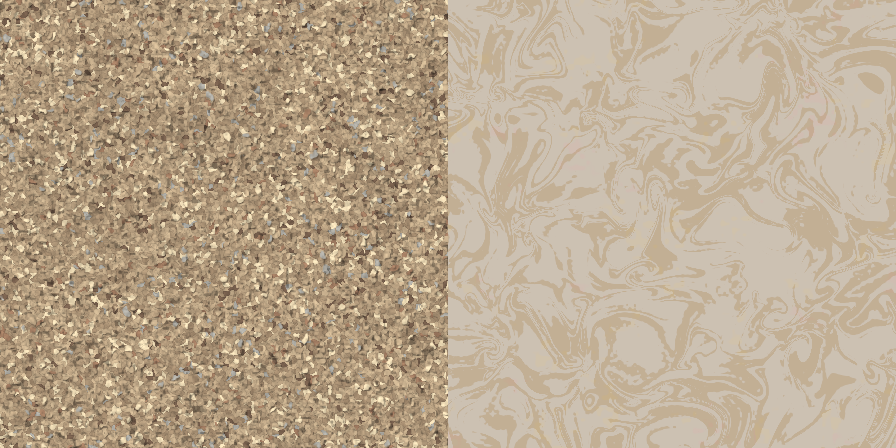
A Shadertoy shader for this texture:

```glsl
// Two square panels: coarse sandy gravel on the left, pale swirled marbling on the right.
// Gravel layers ragged Voronoi grains and speckle in random mineral colours;
// marbling is contour bands of a noise field, warped and spun by vortices, cut to two tones.

float hash(vec2 p) {
    vec3 q = fract(vec3(p.xyx) * 0.1031);
    q += dot(q, q.yzx + 33.33);
    return fract((q.x + q.y) * q.z);
}

vec2 hash2(vec2 p) {
    return vec2(hash(p), hash(p + 71.7));
}

float noise(vec2 p) {
    vec2 i = floor(p), f = fract(p);
    f = f * f * (3.0 - 2.0 * f);
    return mix(mix(hash(i), hash(i + vec2(1, 0)), f.x),
               mix(hash(i + vec2(0, 1)), hash(i + vec2(1, 1)), f.x), f.y);
}

vec2 noise2(vec2 p) {
    return vec2(noise(p), noise(p + 43.7)) - 0.5;
}

mat2 rotation(float a) {
    return mat2(cos(a), -sin(a), sin(a), cos(a));
}

float fbm(vec2 p) {
    float sum = 0.0, amp = 0.5;
    for (int i = 0; i < 4; i++) {
        sum += amp * noise(p);
        p = rotation(0.64) * p * 2.03 + 17.3;
        amp *= 0.5;
    }
    return sum;
}

// Nearest grain: x = distance to centre, y = margin to the next grain, zw = cell id
vec4 grain(vec2 p) {
    vec2 cell = floor(p), id = cell;
    float near = 9.0, next = 9.0;
    for (int y = -1; y <= 1; y++)
    for (int x = -1; x <= 1; x++) {
        vec2 c = cell + vec2(x, y);
        vec2 d = c + 0.1 + 0.8 * hash2(c) - p;
        d = rotation(6.283 * hash(c + 13.1)) * d * vec2(0.75, 1.3);
        float r = length(d);
        if (r < near) { next = near; near = r; id = c; }
        else next = min(next, r);
    }
    return vec4(near, next - near, id);
}

// Mostly tan, with cream, rust, slate and dark minerals
vec3 mineral(float pick, float tone) {
    vec3 c = mix(vec3(0.58, 0.49, 0.39), vec3(0.77, 0.68, 0.55), tone);
    c = mix(c, vec3(0.88, 0.81, 0.67), step(0.85, pick));
    c = mix(c, vec3(0.61, 0.47, 0.37), step(0.925, pick));
    c = mix(c, vec3(0.65, 0.64, 0.61), step(0.945, pick));
    return mix(c, vec3(0.45, 0.36, 0.29), step(0.967, pick));
}

vec3 gravel(vec2 p) {
    // Fine bed, its grains made ragged by a small warp
    vec2 ragged = p + 0.008 * noise2(p * 130.0);
    vec4 g = grain(ragged * 100.0);
    vec3 col = mineral(hash(g.zw + 5.3), hash(g.zw + 9.7));
    col *= mix(0.9, 1.02, smoothstep(0.0, 0.3, g.y));

    // Sparse larger pebbles, lit from the upper left with a small shadow
    for (int i = 0; i < 2; i++) {
        float k = float(i), scale = 68.0 - 20.0 * k;
        vec2 q = ragged * scale + 31.0 * k;
        vec4 s = grain(q + vec2(-0.14, 0.2));
        float sRadius = 0.2 + 0.2 * hash(s.zw + 2.9);
        float sHere = step(0.78 + 0.1 * k, hash(s.zw + 41.0));
        col *= 1.0 - 0.3 * sHere * (1.0 - smoothstep(sRadius - 0.15, sRadius + 0.1, s.x));

        vec4 b = grain(q);
        float radius = 0.2 + 0.2 * hash(b.zw + 2.9);
        float soft = 0.8 * scale / iResolution.y;
        float here = step(0.78 + 0.1 * k, hash(b.zw + 41.0));
        float body = here * (1.0 - smoothstep(radius - soft, radius + soft, b.x));
        vec3 stone = mineral(0.62 + 0.35 * hash(b.zw + 6.1), 0.4 + 0.6 * hash(b.zw + 8.2));
        col = mix(col, stone * (1.06 - 0.2 * b.x), body);
    }
    // Speckle and dark crevices
    col *= 0.90 + 0.22 * noise(p * 190.0);
    col *= 1.0 - 0.3 * smoothstep(0.72, 0.92, noise(p * 120.0 + 9.0));
    return col * (1.0 + 0.04 * noise(p * 7.0));
}

// Spins the plane inside one round eddy per cell
vec2 vortices(vec2 q, float seed) {
    vec2 cell = floor(q), jitter = hash2(cell + seed) - 0.5;
    vec2 c = cell + 0.5 + 0.2 * jitter;
    float fall = 1.0 - smoothstep(0.0, 0.4, length(q - c));
    float turn = (hash(cell + seed + 5.0) - 0.5) * 9.0;
    return c + rotation(turn * fall) * (q - c);
}

vec3 marbling(vec2 p) {
    const vec2 pools[6] = vec2[6](vec2(0.29, 0.89), vec2(0.47, 0.83), vec2(0.39, 0.55),
                                  vec2(0.69, 0.44), vec2(0.63, 0.28), vec2(0.41, 0.22));
    // Stir with eddies and warps, on turned grids so that no axis shows
    vec2 q = rotation(0.5) * p * 6.0 + 3.7;
    for (int i = 0; i < 3; i++) {
        float k = float(i);
        q += noise2(q * (1.3 + 0.6 * k) + 11.0 * k) * (1.0 - 0.2 * k);
        q = vortices(q, 19.0 * k);
        q = rotation(0.9) * q * 1.2;
    }
    float bands = sin(fbm(q * 0.95) * 26.0 + 3.0 * noise(p * 9.0));

    // Open pale pools and ragged band edges
    float level = bands - 0.3 + 0.7 * (noise(p * 13.0 + 8.0) - 0.5);
    for (int i = 0; i < 6; i++) {
        vec2 d = p - pools[i] + 0.04 * noise2(p * 20.0);
        level -= 1.5 * exp(-dot(d, d) * 800.0);
    }
    level += 0.8 * (noise(p * 170.0) - 0.5);
    float edge = clamp(fwidth(level) * 0.5, 0.04, 0.45);
    float vein = smoothstep(-edge, edge, level);

    vec3 col = mix(vec3(0.80, 0.755, 0.70), vec3(0.76, 0.685, 0.58), vein);
    // Faint rose and straw stains
    float stain = noise(p * 14.0 + 5.0) * noise(p * 80.0);
    vec3 tint = mix(vec3(0.015, -0.015, -0.005), vec3(0.015, 0.005, -0.03), step(0.5, noise(p * 8.0)));
    return col + tint * smoothstep(0.45, 0.65, stain);
}

void mainImage(out vec4 fragColor, in vec2 fragCoord) {
    vec2 p = fragCoord / iResolution.y;
    float middle = 0.5 * iResolution.x / iResolution.y;
    float px = 0.5 / iResolution.y;
    float right = smoothstep(middle - px, middle + px, p.x);
    vec3 col = mix(gravel(p), marbling(p - vec2(middle, 0.0)), right);
    fragColor = vec4(clamp(col, 0.0, 1.0), 1.0);
}
```
